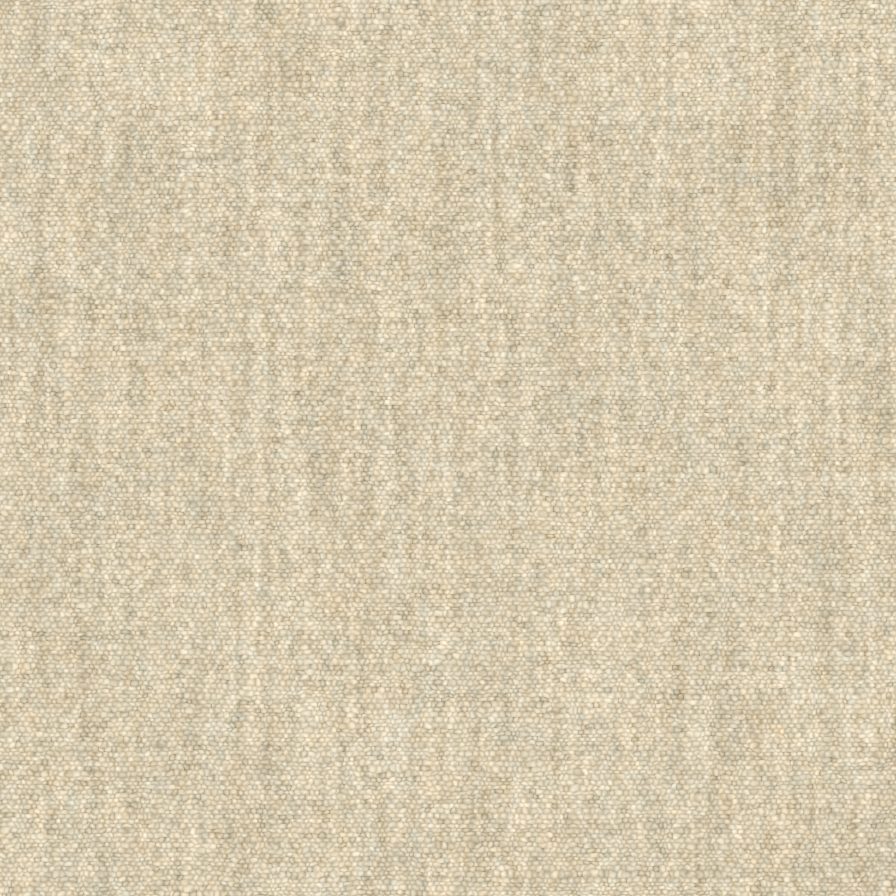
Reproduce this texture procedurally as a Shadertoy shader.

```glsl
// Fine plain-weave cloth in oatmeal beige with flecked, slightly uneven yarn.
// Rows of staggered, ragged thread bumps are overlaid with upright yarn streaks
// and loose fibres; faint warm and cool tints give the heathered look.

float hash(vec2 p) {
    vec3 q = fract(p.xyx * 0.1031);
    q += dot(q, q.yzx + 33.33);
    return fract((q.x + q.y) * q.z);
}

// Smooth value noise, centred on zero
float noise(vec2 p) {
    vec2 i = floor(p), f = fract(p);
    f = f * f * (3.0 - 2.0 * f);
    float low = mix(hash(i), hash(i + vec2(1, 0)), f.x);
    float high = mix(hash(i + vec2(0, 1)), hash(i + vec2(1, 1)), f.x);
    return mix(low, high, f.y) - 0.5;
}

vec3 cloth(vec2 uv) {
    // Threads wander along their length and fray at the scale of one crossing
    vec2 wander = vec2(noise(uv * vec2(60, 14)), noise(uv * vec2(14, 60) + 71.0));
    vec2 fray = vec2(noise(uv * vec2(150, 170) + 3.0), noise(uv * vec2(150, 170) + 87.0));
    vec2 weave = uv * vec2(138, 186) + 0.8 * wander + 0.55 * fray;

    // Staggered bumps where one thread crosses over another
    weave.x += 0.5 * mod(floor(weave.y), 2.0);
    vec2 cell = floor(weave);
    vec2 local = fract(weave) - 0.5;
    float bump = smoothstep(0.72, 0.05, length(local * vec2(1.0, 0.9)));
    float fleck = hash(cell + 17.0) - 0.5;

    // Upright and level yarn streaks, loose fibres and soft patches
    float warp = noise(uv * vec2(150, 11) + 31.0) + 0.5 * noise(uv * vec2(60, 5) + 23.0);
    float weft = noise(uv * vec2(12, 180) + 53.0);
    float fibre = noise(uv * vec2(260, 190) + 11.0);
    float patches = noise(uv * vec2(20, 12) + 91.0);

    float tone = 0.17 * (bump - 0.48) + 0.065 * fleck + 0.12 * fibre
               + 0.065 * warp + 0.03 * weft + 0.012 * patches;

    // Dark pinholes in some of the gaps, gathered along upright threads
    float gathered = 0.86 - 0.25 * noise(uv * vec2(138, 8) + 61.0);
    float pinhole = step(gathered, hash(cell + 143.0)) * (1.0 - bump);
    tone -= 0.09 * pinhole;

    // Heathered tint: positive is warm, negative is cool grey
    float tint = 0.25 * (hash(cell + 207.0) - 0.5)
               + 0.75 * noise(uv * vec2(150, 75) + 5.0)
               + 0.25 * noise(uv * vec2(34, 16) + 43.0);

    vec3 beige = vec3(0.838, 0.788, 0.682);
    return beige + tone * vec3(1.0, 1.0, 1.03) + tint * vec3(0.035, -0.006, -0.045);
}

void mainImage(out vec4 fragColor, in vec2 fragCoord) {
    // Average four samples to soften the fine weave
    vec3 color = vec3(0);
    for (int i = 0; i < 4; i++) {
        vec2 offset = vec2(i % 2, i / 2) * 0.5 - 0.25;
        color += 0.25 * cloth((fragCoord + offset) / iResolution.y);
    }
    fragColor = vec4(clamp(color, 0.0, 1.0), 1.0);
}
```
